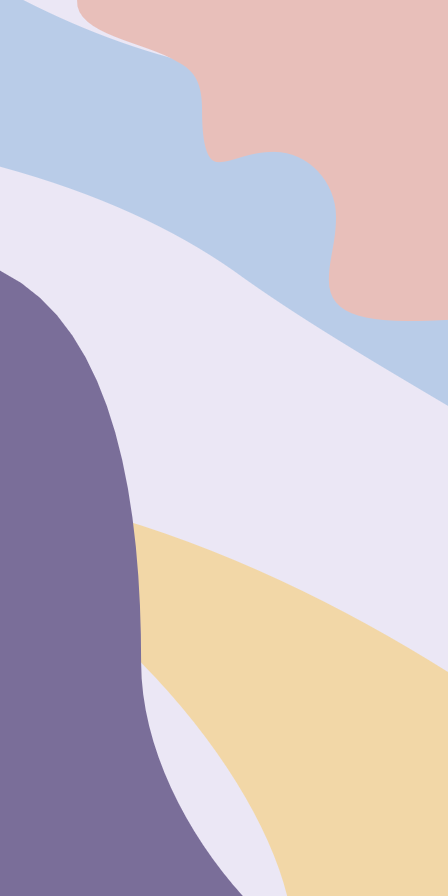
A Shadertoy shader for this background:

```glsl
// Flat abstract poster: soft overlapping hills and a wavy cloud in pastel tones.
// Each shape is a closed path of lines and cubic curves, traced pen-style into a
// signed distance (nearest edge plus even-odd side), then painted back to front.

const vec2 CANVAS = vec2(1.0, 2.0);   // width and height of the drawing space
const int CURVE_STEPS = 16;

const vec3 LAVENDER_WHITE = vec3(0.92, 0.905, 0.96);
const vec3 SKY_BLUE = vec3(0.725, 0.80, 0.91);
const vec3 ROSE = vec3(0.91, 0.75, 0.73);
const vec3 SAND = vec3(0.95, 0.845, 0.655);
const vec3 VIOLET = vec3(0.48, 0.43, 0.60);

struct Path {
    vec2 start;
    vec2 pen;
    float edge;   // distance to the nearest edge so far
    float side;   // +1 outside, -1 inside
};

Path beginPath(vec2 start) {
    return Path(start, start, 1e3, 1.0);
}

void lineTo(inout Path path, vec2 p, vec2 end) {
    vec2 a = path.pen;
    vec2 along = end - a;
    vec2 toP = p - a;
    float t = clamp(dot(toP, along) / max(dot(along, along), 1e-9), 0.0, 1.0);
    path.edge = min(path.edge, length(toP - along * t));

    // Flip the side whenever a ray to the right crosses this line
    if ((a.y > p.y) != (end.y > p.y)) {
        float crossing = a.x + along.x * toP.y / along.y;
        if (p.x < crossing) path.side = -path.side;
    }
    path.pen = end;
}

void curveTo(inout Path path, vec2 p, vec2 c1, vec2 c2, vec2 end) {
    vec2 a = path.pen;
    for (int i = 1; i <= CURVE_STEPS; i++) {
        float t = float(i) / float(CURVE_STEPS);
        float s = 1.0 - t;
        lineTo(path, p, s*s*s*a + 3.0*s*s*t*c1 + 3.0*s*t*t*c2 + t*t*t*end);
    }
}

float closePath(Path path, vec2 p) {
    lineTo(path, p, path.start);
    return path.edge * path.side;
}

float skyBand(vec2 p) {
    Path path = beginPath(vec2(-0.1, 1.655));
    lineTo(path, p, vec2(0.0, 1.628));
    curveTo(path, p, vec2(0.221, 1.568), vec2(0.391, 1.487), vec2(0.521, 1.396));
    curveTo(path, p, vec2(0.664, 1.292), vec2(0.833, 1.193), vec2(1.0, 1.094));
    lineTo(path, p, vec2(1.1, 1.035));
    lineTo(path, p, vec2(1.1, 1.8));
    lineTo(path, p, vec2(0.495, 1.844));
    curveTo(path, p, vec2(0.339, 1.875), vec2(0.195, 1.927), vec2(0.052, 2.0));
    lineTo(path, p, vec2(-0.1, 2.08));
    return closePath(path, p);
}

float roseCloud(vec2 p) {
    Path path = beginPath(vec2(0.172, 2.1));
    lineTo(path, p, vec2(0.172, 2.0));
    curveTo(path, p, vec2(0.167, 1.922), vec2(0.326, 1.906), vec2(0.396, 1.862));
    curveTo(path, p, vec2(0.438, 1.841), vec2(0.451, 1.810), vec2(0.451, 1.753));
    curveTo(path, p, vec2(0.451, 1.693), vec2(0.458, 1.638), vec2(0.487, 1.638));
    curveTo(path, p, vec2(0.521, 1.638), vec2(0.552, 1.661), vec2(0.612, 1.661));
    curveTo(path, p, vec2(0.688, 1.661), vec2(0.750, 1.594), vec2(0.750, 1.516));
    curveTo(path, p, vec2(0.750, 1.458), vec2(0.734, 1.422), vec2(0.734, 1.375));
    curveTo(path, p, vec2(0.734, 1.292), vec2(0.820, 1.276), vec2(1.0, 1.286));
    lineTo(path, p, vec2(1.1, 1.288));
    lineTo(path, p, vec2(1.1, 2.1));
    return closePath(path, p);
}

float sandDune(vec2 p) {
    Path path = beginPath(vec2(0.208, 0.859));
    curveTo(path, p, vec2(0.495, 0.781), vec2(0.768, 0.646), vec2(1.0, 0.5));
    lineTo(path, p, vec2(1.1, 0.435));
    lineTo(path, p, vec2(1.1, -0.1));
    lineTo(path, p, vec2(0.66, -0.1));
    lineTo(path, p, vec2(0.641, 0.0));
    curveTo(path, p, vec2(0.602, 0.156), vec2(0.487, 0.346), vec2(0.315, 0.521));
    lineTo(path, p, vec2(0.208, 0.62));
    return closePath(path, p);
}

float violetHill(vec2 p) {
    Path path = beginPath(vec2(-0.1, -0.1));
    lineTo(path, p, vec2(-0.1, 1.445));
    lineTo(path, p, vec2(0.0, 1.396));
    curveTo(path, p, vec2(0.266, 1.266), vec2(0.315, 0.854), vec2(0.315, 0.521));
    curveTo(path, p, vec2(0.315, 0.333), vec2(0.417, 0.138), vec2(0.542, 0.0));
    lineTo(path, p, vec2(0.632, -0.1));
    return closePath(path, p);
}

vec3 paint(vec3 under, vec3 color, float dist, float pixel) {
    return mix(under, color, clamp(0.5 - dist / pixel, 0.0, 1.0));
}

void mainImage(out vec4 fragColor, in vec2 fragCoord) {
    vec2 p = fragCoord / iResolution.xy * CANVAS;
    float pixel = CANVAS.y / iResolution.y;

    // Layers from back to front
    vec3 color = LAVENDER_WHITE;
    color = paint(color, SKY_BLUE, skyBand(p), pixel);
    color = paint(color, ROSE, roseCloud(p), pixel);
    color = paint(color, SAND, sandDune(p), pixel);
    color = paint(color, VIOLET, violetHill(p), pixel);
    fragColor = vec4(color, 1.0);
}
```
